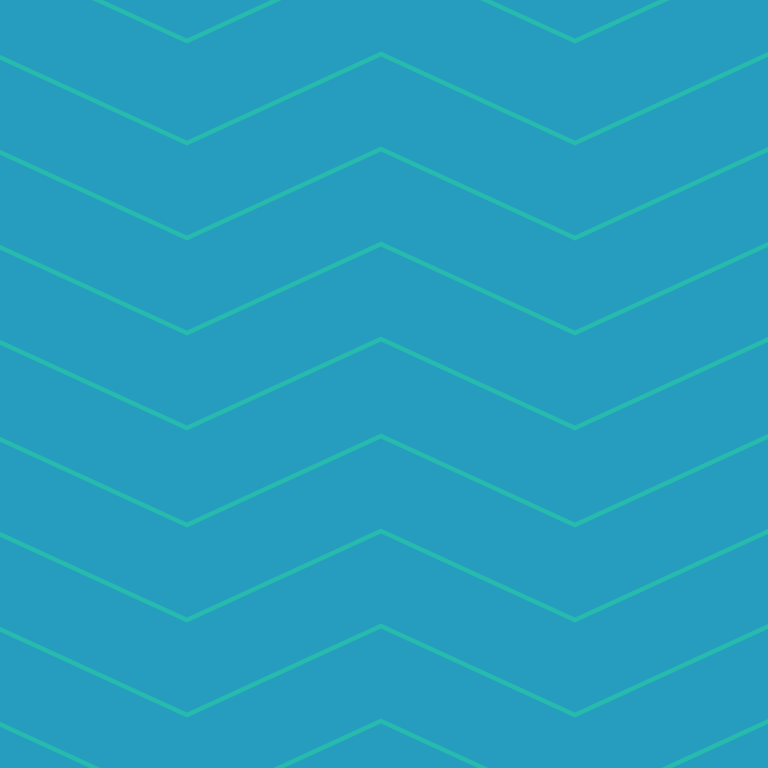
Reproduce this pattern procedurally as a Shadertoy shader.

```glsl
// Height below the crest of a zigzag with crests every 0.505 across
float zigzagDrop(float x) {
    float fromCrest = abs(mod(x - 0.496 + 0.2526, 0.5052) - 0.2526);
    return 0.459 * fromCrest;
}

// Crest height of a row, with slightly uneven gaps at the seams
float rowCrest(float row) {
    float lowerShift = 0.0026 * step(3.5, row);
    float topShift = 0.0091 * step(row, -0.5);
    return 0.0703 + 0.1237 * row + lowerShift - topShift;
}

void mainImage(out vec4 fragColor, in vec2 fragCoord) {
    vec2 uv = fragCoord / iResolution.xy;
    float pixel = 1.0 / iResolution.y;

    // Straighten the zigzag, then find the nearest row from the top
    float depth = 1.0 - uv.y - zigzagDrop(uv.x);
    float row = round((depth - 0.0703) / 0.1241);

    // Perpendicular distance to the sloped line
    float dist = abs(depth - rowCrest(row)) / length(vec2(1.0, 0.459));
    float line = 1.0 - smoothstep(-0.8 * pixel, 0.8 * pixel, dist - 0.0029);

    vec3 blue = vec3(0.148, 0.61, 0.75);
    vec3 teal = vec3(0.15, 0.735, 0.68);
    fragColor = vec4(mix(blue, teal, line), 1.0);
}
```
